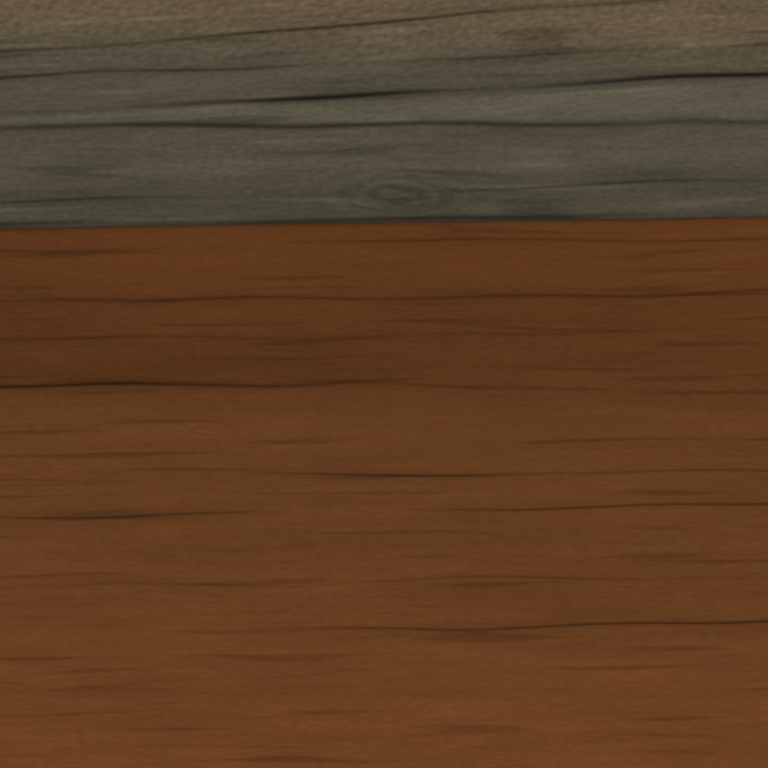
A Shadertoy shader for this texture:

```glsl
// Two stacked wood surfaces: weathered grey timber above a smooth reddish-brown board.

const vec2  SEAM = vec2(0.703, 0.717);            // seam height at left and right
const vec3  BOARD_TOP = vec3(0.370, 0.222, 0.115);
const vec3  BOARD_DARK = vec3(0.345, 0.206, 0.108);
const vec3  BOARD_MID = vec3(0.388, 0.239, 0.130);
const vec3  BOARD_LOW = vec3(0.420, 0.253, 0.135);
const vec3  TIMBER_LOW = vec3(0.300, 0.280, 0.228);
const vec3  TIMBER_MID = vec3(0.325, 0.300, 0.248);
const vec3  TIMBER_TOP = vec3(0.395, 0.338, 0.260);
const vec3  TIMBER_PALE = vec3(0.400, 0.380, 0.315);
const vec2  KNOT_CENTER = vec2(0.517, 0.747);
const vec2  KNOT_SIZE = vec2(0.070, 0.021);
const float BOARD_SLOPE = 0.012;
const float BOARD_GRAIN = 0.16;
const float TIMBER_GRAIN = 0.24;

// Grain lines: height at left, height at right, half width, darkness
const vec4 BOARD_LINES[9] = vec4[9](
    vec4(0.606, 0.622, 0.0022, 0.18), vec4(0.560, 0.570, 0.0018, 0.13),
    vec4(0.495, 0.511, 0.0022, 0.34), vec4(0.508, 0.490, 0.0020, 0.14),
    vec4(0.376, 0.388, 0.0020, 0.32), vec4(0.326, 0.342, 0.0019, 0.22),
    vec4(0.236, 0.248, 0.0018, 0.18), vec4(0.173, 0.191, 0.0020, 0.26),
    vec4(0.674, 0.690, 0.0018, 0.14));
const vec4 TIMBER_LINES[6] = vec4[6](
    vec4(0.932, 1.012, 0.0025, 0.30), vec4(0.853, 0.903, 0.0032, 0.50),
    vec4(0.834, 0.840, 0.0035, 0.30), vec4(0.897, 0.944, 0.0025, 0.30),
    vec4(0.735, 0.766, 0.0022, 0.20), vec4(0.707, 0.721, 0.0030, 0.28));

vec2 hashGradient(ivec2 cell) {
    uint h = uint(cell.x) * 1597334677u ^ uint(cell.y) * 3812015801u;
    h = (h ^ (h >> 15)) * 2246822519u;
    h ^= h >> 13;
    float angle = float(h & 65535u) * 6.2832 / 65536.0;
    return vec2(cos(angle), sin(angle));
}

float gradientNoise(vec2 p) {
    ivec2 c = ivec2(floor(p));
    vec2 f = fract(p);
    vec2 u = f * f * f * (f * (f * 6.0 - 15.0) + 10.0);
    float a = dot(hashGradient(c), f);
    float b = dot(hashGradient(c + ivec2(1, 0)), f - vec2(1, 0));
    float d = dot(hashGradient(c + ivec2(0, 1)), f - vec2(0, 1));
    float e = dot(hashGradient(c + ivec2(1, 1)), f - vec2(1, 1));
    return mix(mix(a, b, u.x), mix(d, e, u.x), u.y);
}

// Stretched fibres, from broad streaks to fine pores
float fibres(vec2 p) {
    float sum = 0.0, weight = 0.42;
    vec2 scale = vec2(2.0, 26.0);
    for (int i = 0; i < 4; i++) {
        sum += weight * gradientNoise(p * scale + float(i) * 17.3);
        scale *= vec2(2.6, 2.1);
        weight *= 0.82;
    }
    return sum;
}

// Wavering dark line with a soft shade around it
float grainLine(vec2 p, vec4 line, float seed, float wander) {
    float bend = wander * gradientNoise(vec2(p.x * 4.0, seed));
    float d = p.y - mix(line.x, line.y, p.x) - bend;
    float fade = smoothstep(-0.45, 0.35, gradientNoise(vec2(p.x * 2.7 + seed, seed * 3.1)));
    float core = exp(-d * d / (line.z * line.z));
    float shade = exp(-abs(d) / (line.z * 4.0));
    return line.w * fade * (core + 0.35 * shade);
}

vec3 smoothBoard(vec2 p) {
    vec3 color = mix(BOARD_LOW, BOARD_MID, smoothstep(0.02, 0.40, p.y));
    color = mix(color, BOARD_DARK, smoothstep(0.43, 0.54, p.y));
    color = mix(color, BOARD_TOP, smoothstep(0.56, 0.68, p.y));
    color *= 1.0 + 0.06 * (p.x - 0.5) * smoothstep(0.4, 0.6, p.y);

    vec2 q = vec2(p.x, p.y - BOARD_SLOPE * p.x + 0.006 * gradientNoise(p * vec2(3.0, 7.0)));
    float tone = 1.0 + BOARD_GRAIN * fibres(q);
    float streak = gradientNoise(q * vec2(4.0, 95.0) + 41.0);
    tone -= 0.12 * smoothstep(0.18, 0.50, streak);
    tone += 0.06 * gradientNoise(p * vec2(90.0, 240.0));
    for (int i = 0; i < 9; i++)
        tone *= 1.0 - grainLine(p, BOARD_LINES[i], float(i) * 5.37 + 0.4, 0.010);
    return color * tone;
}

vec3 weatheredTimber(vec2 p) {
    float rise = p.y - 0.035 * (p.x - 0.5) + 0.02 * gradientNoise(p * vec2(3.0, 9.0));
    vec3 color = mix(TIMBER_LOW, TIMBER_MID, smoothstep(0.72, 0.82, rise));
    color = mix(color, TIMBER_TOP, smoothstep(0.895, 0.985, p.y + 0.025 * (p.x - 0.5)));

    // Pale raised band between the two main cracks
    float bandLow = mix(0.837, 0.844, p.x), bandHigh = mix(0.853, 0.901, p.x);
    float band = smoothstep(bandLow - 0.003, bandLow + 0.006, p.y)
               * (1.0 - smoothstep(bandHigh - 0.012, bandHigh, p.y));
    color = mix(color, TIMBER_PALE, 0.55 * band);

    // Fibres part around the knot
    vec2 k = (p - KNOT_CENTER) / KNOT_SIZE;
    float r = length(k), knot = exp(-0.7 * r * r);
    vec2 q = vec2(p.x, p.y - 0.045 * p.x * smoothstep(0.72, 0.90, p.y) - 0.012 * k.y * knot);
    float tone = 1.0 + TIMBER_GRAIN * fibres(q + 8.0);
    float streak = gradientNoise(q * vec2(5.0, 75.0) + 63.0);
    tone += 0.16 * smoothstep(0.22, 0.55, streak) - 0.16 * smoothstep(0.22, 0.55, -streak);
    tone += knot * (0.10 * sin(11.0 * r + 3.0 * gradientNoise(k * 2.0)) - 0.08);

    // Slanted tool marks on the upper face
    vec2 marks = vec2(p.x + p.y, p.y - 0.45 * p.x) * vec2(65.0, 150.0);
    tone += 0.13 * gradientNoise(marks) * smoothstep(0.87, 0.95, p.y);
    tone += 0.10 * gradientNoise(p * vec2(110.0, 230.0));
    for (int i = 0; i < 6; i++)
        tone *= 1.0 - grainLine(p, TIMBER_LINES[i], float(i) * 4.71 + 2.3, 0.008);
    return color * tone;
}

void mainImage(out vec4 fragColor, in vec2 fragCoord) {
    vec2 p = fragCoord / iResolution.xy;
    float aboveSeam = p.y - mix(SEAM.x, SEAM.y, p.x) - 0.002 * gradientNoise(vec2(p.x * 9.0, 2.5));
    float pixel = 1.0 / iResolution.y;
    vec3 color = mix(smoothBoard(p), weatheredTimber(p), smoothstep(-pixel, pixel, aboveSeam));
    color *= 1.0 - 0.28 * exp(-abs(aboveSeam) / 0.0035);
    fragColor = vec4(clamp(color, 0.0, 1.0), 1.0);
}
```
